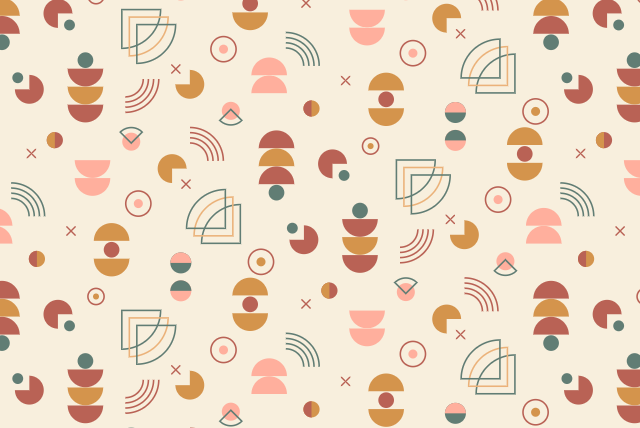
Write a WebGL 1 fragment shader that draws this pattern.

```glsl
precision highp float;
// Scattered geometric motifs: domes, cut discs, rings, arcs and fans on cream, in a half-drop repeat.
uniform vec2 u_resolution;

const vec3 RED = vec3(0.725, 0.385, 0.335);
const vec3 OCHRE = vec3(0.83, 0.58, 0.30);
const vec3 PINK = vec3(1.0, 0.685, 0.615);
const vec3 TEAL = vec3(0.38, 0.49, 0.455);
const vec3 TAN = vec3(0.92, 0.70, 0.48);

vec2 point;   // canvas position, 768 units wide, y downwards
float pixel;  // size of one pixel in those units
vec3 color;

void paint(float d, vec3 ink) {
  color = mix(color, ink, clamp(0.5 - d / pixel, 0.0, 1.0));
}

// Offset from the nearest copy of an anchor on the half-drop lattice
vec2 at(float x, float y) {
  vec2 cell = vec2(659.0, 361.0);
  vec2 q = point - vec2(x, y);
  vec2 a = mod(q + 0.5 * cell, cell) - 0.5 * cell;
  vec2 b = mod(q, cell) - 0.5 * cell;
  return dot(a, a) < dot(b, b) ? a : b;
}

// Distance functions
float disc(vec2 q, float r) { return length(q) - r; }
float dome(vec2 q, float r) { return max(disc(q, r), q.y); }
float quarter(vec2 q, float r) { return max(disc(q, r), -min(q.x, q.y)); }
float cutDisc(vec2 q) { return max(disc(q, 17.3), min(q.x, q.y)); }
float stroke(float d) { return abs(d) - 0.95; }

// Motifs
void domeStack(vec2 q) {
  for (int i = -1; i < 2; i++)
    paint(dome(q - vec2(0.0, 21.6 * float(i)), 21.3), i == 0 ? OCHRE : RED);
  paint(disc(q - vec2(0.0, 31.8), 9.4), TEAL);
}

void domePair(vec2 q) {
  paint(min(dome(q, 21.3), dome(q - vec2(0.0, 21.5), 21.3)), PINK);
}

void domeAndBowl(vec2 q) {
  paint(dome(vec2(q.x, 10.7 - abs(q.y)), 21.3), OCHRE);
  paint(disc(q, 9.4), RED);
}

void cutDiscAndDot(vec2 q) {
  paint(cutDisc(q), RED);
  paint(disc(q - 13.9, 6.5), TEAL);
}

void ring(vec2 q, float r, float dotRadius, vec3 ink) {
  paint(stroke(disc(q, r)), RED);
  paint(disc(q, dotRadius), ink);
}

void quarterOutlines(vec2 q) {
  paint(stroke(quarter(q, 46.5)), TEAL);
  paint(stroke(quarter(q - 9.0, 46.5)), TAN);
  paint(stroke(quarter(q - 18.0, 46.5)), TEAL);
}

void arcs(vec2 q, vec3 ink) {
  for (int i = 0; i < 4; i++)
    paint(max(stroke(disc(q, 21.4 + 6.2 * float(i))), -min(q.x, q.y)), ink);
}

void splitDisc(vec2 q, float r, vec3 upper, vec3 lower) {
  paint(disc(q, r), lower);
  paint(dome(q, r), upper);
}

void discAndFan(vec2 q) {
  paint(disc(q, 10.8), PINK);
  vec2 s = vec2(q.x - q.y, -q.x - q.y) * 0.7071 + 1.2;
  paint(stroke(quarter(s, 18.6)), TEAL);
}

void cross45(vec2 q) {
  q = abs(q);
  paint(max(abs(q.x - q.y) * 0.7071 - 0.85, max(q.x, q.y) - 5.6), RED);
}

void main() {
  pixel = 768.0 / u_resolution.x;
  point = vec2(gl_FragCoord.x, u_resolution.y - gl_FragCoord.y) * pixel;
  color = vec3(0.973, 0.937, 0.867);

  // Domes and bowls; a negated offset turns a motif upside down
  domeStack(at(331.8, 199.4));
  domeStack(-at(432.0, 284.5));
  domePair(at(323.0, 90.3));
  domePair(-at(111.0, 213.7));
  domeAndBowl(at(463.4, 119.2));
  domeAndBowl(at(300.2, 365.2));

  // Discs and rings
  cutDiscAndDot(at(399.0, 196.6));
  cutDiscAndDot(-at(364.7, 287.7));
  paint(min(cutDisc(at(206.5, 202.3)), cutDisc(-at(557.3, 281.7))), OCHRE);
  ring(at(444.7, 175.3), 9.7, 3.6, OCHRE);
  ring(at(313.2, 314.2), 15.1, 5.4, OCHRE);
  ring(at(166.0, 244.3), 15.1, 5.4, PINK);
  ring(at(597.7, 239.5), 15.1, 5.4, PINK);
  splitDisc(at(217.0, 315.5), 12.6, PINK, TEAL);
  splitDisc(at(217.0, 349.0), 12.6, TEAL, PINK);
  splitDisc(at(395.3, 348.7).yx, 9.7, OCHRE, RED);
  splitDisc(at(373.8, 130.2).yx, 9.7, RED, OCHRE);

  // Line motifs
  quarterOutlines(at(475.7, 192.0));
  quarterOutlines(-at(288.4, 292.0));
  arcs(at(228.0, 193.0) * vec2(1.0, -1.0), RED);
  arcs(at(343.0, 79.0) * vec2(1.0, -1.0), TEAL);
  arcs(at(480.0, 275.3), RED);
  discAndFan(at(487.0, 350.5));
  discAndFan(-at(277.0, 133.0));
  cross45(at(223.2, 221.0));
  cross45(at(540.4, 263.3));
  cross45(at(367.2, 364.7));
  cross45(at(414.7, 96.7));

  gl_FragColor = vec4(color, 1.0);
}
```
